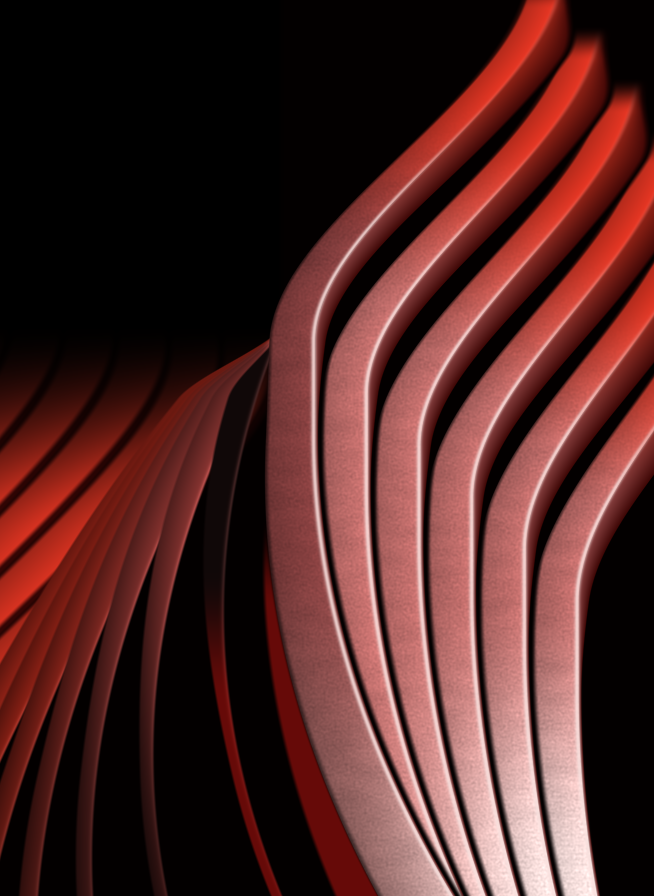
Give the GLSL for this background, as a Shadertoy shader.

```glsl
// Curved metal ribs sweeping over black: six polished S-shaped ribs on the right,
// a fan of thin ribs below left and soft red bands behind. Each rib is an edge curve
// x(y) in canvas heights (y down); ribs are painted back to front in loops.

#define RIBS 6
#define FAN_RIBS 7
#define BANDS 7
#define RED vec3(0.86, 0.20, 0.13)
#define DEEP_RED vec3(0.40, 0.04, 0.03)
#define ROSE vec3(0.76, 0.43, 0.42)
#define DUSK vec3(0.53, 0.25, 0.25)
#define PALE vec3(0.97, 0.88, 0.87)
#define GRAIN 0.16

vec2 hashGradient(vec2 cell) {
    vec2 h = vec2(dot(cell, vec2(127.1, 311.7)), dot(cell, vec2(269.5, 183.3)));
    return fract(sin(h) * 43758.5) * 2.0 - 1.0;
}

float gradientNoise(vec2 p) {
    vec2 i = floor(p), f = fract(p), u = f * f * (3.0 - 2.0 * f);
    vec2 o = vec2(0.0, 1.0);
    float a = dot(hashGradient(i), f);
    float b = dot(hashGradient(i + o.yx), f - o.yx);
    float c = dot(hashGradient(i + o.xy), f - o.xy);
    float d = dot(hashGradient(i + o.yy), f - o.yy);
    return mix(mix(a, b, u.x), mix(c, d, u.x), u.y);
}

// Soft-edged coverage of lo < d < hi
float strip(float d, float lo, float hi, float soft) {
    return smoothstep(lo - soft, lo + soft, d) * (1.0 - smoothstep(hi - soft, hi + soft, d));
}

// Blurred red bands fading up into the dark
vec3 paintBands(vec3 col, vec2 p) {
    float glow = smoothstep(0.36, 0.60, p.y);
    for (int n = BANDS - 1; n >= 0; n--) {
        float j = float(n) - 1.0;
        float u = max(p.y - 0.39 + 0.0104 * j, 0.0);
        float edge = 0.2435 - 0.0586 * j - 1.1 * (sqrt(u * u + 0.0108) - 0.104);
        float d = p.x - edge, width = 0.052 + 0.01 * u;
        float shade = mix(0.72, 1.0, clamp(1.0 + d / width, 0.0, 1.0));
        col = mix(col, DEEP_RED * 0.5 * glow, strip(d, -width, 0.012, 0.006));
        col = mix(col, RED * shade * glow, strip(d, -width, 0.0, 0.005));
    }
    return col;
}

// Thin ribs spreading from one point beside the large front rib
vec3 paintFan(vec3 col, vec2 p, float px) {
    float v = max(p.y - 0.365, 0.0);
    for (int n = FAN_RIBS - 1; n >= 0; n--) {
        float k = float(n);
        float lean = 0.41 + 0.46 * (1.0 - exp(-0.55 * k));
        float d = p.x - (0.315 - lean * v + (0.645 - 0.01 * k * k * 1.3 * 0.77) * v * v);
        float width = mix(0.032, 0.012, smoothstep(0.1, 0.5, v)) + 0.003 * k;
        width *= smoothstep(0.0, 0.08, v);
        float across = clamp(1.0 + d / max(width, 0.001), 0.0, 1.0);
        float fade = mix(1.0, 0.3 + 0.07 * k, smoothstep(0.15, 0.6, v));
        vec3 face = mix(DUSK * vec3(1.05, 0.85, 0.8), RED * 0.85, smoothstep(1.5, 5.0, k));
        face *= fade * mix(0.55, 1.0, across);
        if (n == 0) face = mix(DUSK * 0.12, DEEP_RED, smoothstep(0.27, 0.42, v));
        float cover = strip(d, -width, 0.0, px + 0.001) * smoothstep(0.0, 0.03, v);
        col = mix(col, vec3(0.01, 0.0, 0.0), strip(d, 0.0, 0.02, 0.004) * smoothstep(0.05, 0.2, v));
        col = mix(col, face, cover);
        col += ROSE * 0.3 * fade * cover * exp(-pow(d / 0.003, 2.0));
    }
    return col;
}

// Large ribs: a lit front face, a bright corner line and a shaded side
vec3 paintRibs(vec3 col, vec2 p, float px) {
    float grain = gradientNoise(p * 330.0) + 0.6 * gradientNoise(p * vec2(25.0, 60.0));
    for (int n = RIBS - 1; n >= 0; n--) {
        float i = float(n);
        float t = p.y - 0.4857 - 0.058 * i;
        float up = max(-t, 0.0), down = max(t, 0.0);
        float corner = 0.352 + 0.0588 * i + (0.277 - 0.017 * i) * smoothstep(0.104, 0.521, up)
                     + (0.40 + 0.18 * exp(-0.6 * i)) * down * down;
        float d = p.x - corner;
        float width = 0.055 + 0.055 * down - 0.035 * up;
        float side = (0.003 + 0.035 * smoothstep(0.0, 0.33, up)) * (1.0 - 0.8 * smoothstep(0.42, 0.5, up));
        float soft = px + 0.005 * smoothstep(0.25, 0.5, up);
        float alive = 1.0 - smoothstep(0.475, 0.515, up);
        float redness = smoothstep(0.20, 0.40, up);
        float across = clamp(1.0 + d / width, 0.0, 1.0);

        // Red flank showing left of the front rib
        if (n == 0) {
            float flank = 0.11 * max(p.y - 0.57, 0.0);
            col = mix(col, DEEP_RED, strip(d + width, -flank, 0.0, 0.003) * smoothstep(0.57, 0.68, p.y));
        }
        vec3 metal = n == 0 ? mix(DUSK, ROSE * vec3(0.85, 1.0, 1.0), smoothstep(0.6, 0.95, p.y)) : ROSE;
        metal = mix(metal, PALE, smoothstep(0.65, 1.0, p.y) * smoothstep(0.36, 0.62, p.x));
        vec3 face = mix(metal, RED, redness) * mix(0.80, 1.08, across);
        face *= 1.0 + GRAIN * grain * (1.0 - redness);
        face *= mix(0.45, 1.0, smoothstep(0.0, 0.10, across));

        float depth = clamp(d / side, 0.0, 1.0);
        vec3 flankColor = mix(mix(DUSK, RED * 0.65, redness), DEEP_RED * 0.6, depth);
        col = mix(col, vec3(0.01, 0.0, 0.0), strip(d, 0.0, side + 0.006, 0.004) * alive);
        col = mix(col, flankColor, strip(d, 0.0, side, soft) * alive);
        col = mix(col, face, strip(d, -width, 0.0, soft) * alive);
        float line = exp(-pow((d + 0.002) / 0.0028, 2.0)) * (1.0 - 0.9 * redness);
        col = mix(col, PALE, 0.85 * line * alive);
    }
    return col;
}

void mainImage(out vec4 fragColor, in vec2 fragCoord) {
    vec2 p = fragCoord / iResolution.y;
    p.y = 1.0 - p.y;
    float px = 0.8 / iResolution.y;
    vec3 col = vec3(0.012, 0.0, 0.0);
    col = paintBands(col, p);
    col = paintFan(col, p, px);
    col = paintRibs(col, p, px);
    fragColor = vec4(clamp(col, 0.0, 1.0), 1.0);
}
```
